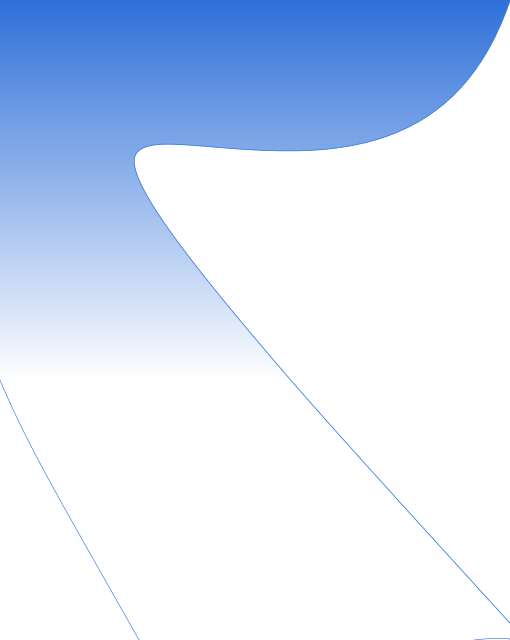
A Shadertoy shader for this background:

```glsl
// A blue sheet fading down to white, cut by a sweeping S-shaped edge, with thin
// outline curves below. Each outline is a chain of cubic Beziers, flattened into
// segments that give the distance to the edge and the side by crossing parity.

const vec2  ARTBOARD    = vec2(612.0, 768.0);   // canvas units, y runs down
const vec3  PAPER       = vec3(1.0);
const vec3  TOP_BLUE    = vec3(0.18, 0.44, 0.85);
const vec3  LINE_BLUE   = vec3(0.17, 0.46, 0.89);
const float FADE_END    = 457.0;                // height where blue reaches white
const float EDGE_WIDTH  = 0.95;
const float LOWER_WIDTH = 0.75;
const int   STEPS       = 24;                   // segments per Bezier

struct Outline {
    float dist;   // distance to the nearest segment
    float side;   // -1 left of the curve, +1 right of it
};

vec2 bezier(vec2 a, vec2 b, vec2 c, vec2 d, float t) {
    float s = 1.0 - t;
    return s * s * s * a + 3.0 * s * s * t * b + 3.0 * s * t * t * c + t * t * t * d;
}

// Adds one cubic to an outline; each crossing of the rightward ray flips the side.
void addCurve(vec2 p, vec2 a, vec2 b, vec2 c, vec2 d, inout Outline o) {
    vec2 from = a;
    for (int i = 1; i <= STEPS; i++) {
        vec2 to = bezier(a, b, c, d, float(i) / float(STEPS));
        vec2 along = to - from;
        vec2 rel = p - from;
        float h = clamp(dot(rel, along) / dot(along, along), 0.0, 1.0);
        o.dist = min(o.dist, length(rel - along * h));
        if ((from.y > p.y) != (to.y > p.y)
            && rel.x < along.x * rel.y / along.y) o.side = -o.side;
        from = to;
    }
}

// Share of a pixel covered by the side where d is negative
float cover(float d, float pixel) {
    return clamp(0.5 - d / pixel, 0.0, 1.0);
}

// Share of a pixel covered by a line, also when thinner than the pixel
float stroke(float d, float width, float pixel) {
    return cover(d - 0.5 * width, pixel) - cover(d + 0.5 * width, pixel);
}

void mainImage(out vec4 fragColor, in vec2 fragCoord) {
    vec2 uv = fragCoord / iResolution.xy;
    vec2 p = vec2(uv.x, 1.0 - uv.y) * ARTBOARD;
    float pixel = ARTBOARD.y / iResolution.y;

    // Main edge: bowl, shallow wave, rounded nose, long diagonal
    Outline edge = Outline(1e4, 1.0);
    vec2 bowl = vec2(345, 181), crest = vec2(200, 173);
    vec2 nose = vec2(161, 193), slope = vec2(335, 440);
    addCurve(p, vec2(613, -2), vec2(568, 132), vec2(478, 182), bowl, edge);
    addCurve(p, bowl, vec2(285, 181), vec2(235, 173), crest, edge);
    addCurve(p, crest, vec2(176, 173), vec2(161, 179), nose, edge);
    addCurve(p, nose, vec2(161, 225), vec2(215, 300), slope, edge);
    addCurve(p, slope, vec2(395, 510), vec2(500, 625), vec2(614, 750), edge);

    // Lower outlines: left sweep and the small arc in the bottom right corner
    Outline lower = Outline(1e4, 1.0);
    addCurve(p, vec2(-1, 454), vec2(35, 538), vec2(64, 586), vec2(168, 770), lower);
    addCurve(p, vec2(563, 769), vec2(580, 766), vec2(597, 766), vec2(610, 766), lower);
    addCurve(p, vec2(610, 766), vec2(611, 766), vec2(611, 767), vec2(612, 769), lower);

    // Gradient sheet, then strokes
    vec3 sheet = mix(TOP_BLUE, PAPER, clamp(p.y / FADE_END, 0.0, 1.0));
    vec3 color = mix(PAPER, sheet, cover(edge.dist * edge.side, pixel));
    color = mix(color, LINE_BLUE, stroke(edge.dist, EDGE_WIDTH, pixel));
    color = mix(color, LINE_BLUE, stroke(lower.dist, LOWER_WIDTH, pixel));
    fragColor = vec4(color, 1.0);
}
```
